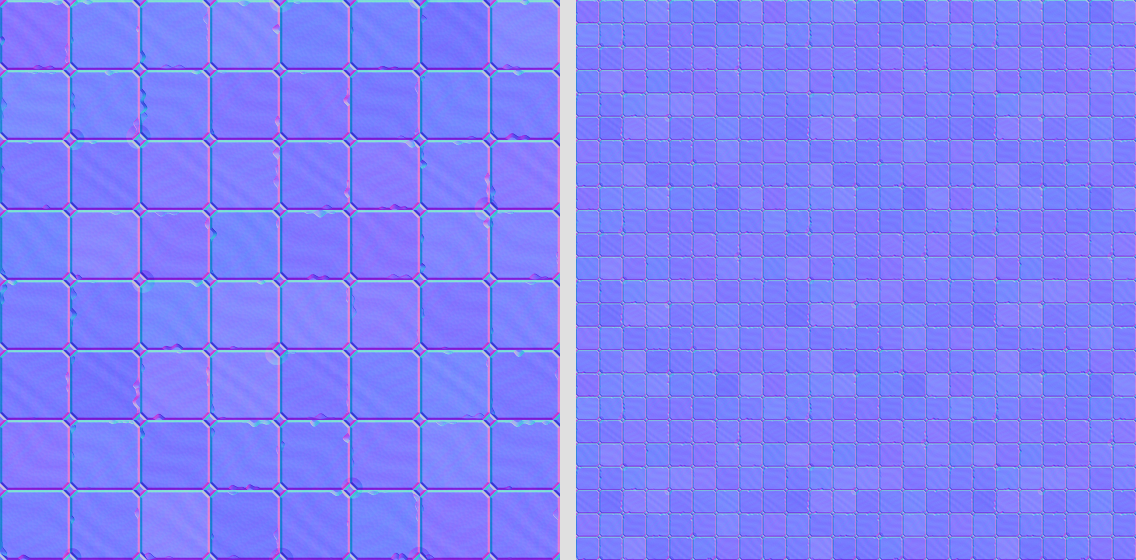
Left: one tile. Right: repeated 3 by 3.
Reproduce this texture map procedurally as a WebGL 2 fragment shader.

```glsl
#version 300 es
precision highp float;

uniform vec2 u_resolution;
out vec4 fragColor;

// Layout, in units of one tile
const float TILES = 8.0;
const float GROOVE = 0.003;        // half width of the joint floor
const float BEVEL = 0.028;         // width of each bevelled edge
const float BEVEL_SLOPE = 1.25;
const float CORNER_CUT = 0.10;     // half diagonal of the corner stud
const float SAMPLE_STEP = 0.008;   // spacing of the height samples

// Wear and surface variation
const float CHIP_CHANCE = 0.36;
const float CHIP_LIP = 0.005;
const float SCOOP_CHANCE = 0.14;
const float SCOOP_DEPTH = 0.03;
const float TILT = 0.17;
const float GRAIN_CELLS = 20.0;
const float GRAIN_SLOPE = 0.035;
const float RIPPLE = 0.0022;

const float TAU = 6.2831853;
const float DIAGONAL = 0.7071;

vec4 hash4(vec2 p) {
    vec4 q = fract((p + 17.3).xyxy * vec4(0.1031, 0.1030, 0.0973, 0.1099));
    q += dot(q, q.wzxy + 33.33);
    return fract((q.xxyz + q.yzzw) * q.zywx);
}

// Distance to the nearest feature point, wrapping at the given period
float cellular(vec2 p, float period) {
    vec2 cell = floor(p);
    float nearest = 2.0;
    for (int y = -1; y <= 1; y++) {
        for (int x = -1; x <= 1; x++) {
            vec2 neighbour = cell + vec2(x, y);
            vec2 point = neighbour + hash4(mod(neighbour, period)).xy;
            nearest = min(nearest, length(p - point));
        }
    }
    return nearest;
}

// Depth removed by one chip; inset is the distance from the tile side
float chipCut(vec2 seed, float along, float inset) {
    vec4 r = hash4(seed);
    if (r.w > CHIP_CHANCE) return 0.0;
    float u = (along - (r.x - 0.5) * 0.8) / mix(0.08, 0.30, r.y);
    float wobble = 0.75 + 0.25 * sin(along * 30.0 + r.x * 40.0);
    float reach = mix(0.04, 0.11, r.z) * max(1.0 - u * u, 0.0) * wobble - inset;
    float slope = mix(0.08, 0.65, r.w / CHIP_CHANCE);
    return slope * max(reach, 0.0) + CHIP_LIP * smoothstep(0.0, 0.012, reach);
}

// Deepest chip over the four sides of a tile
float tileWear(vec2 q, vec2 id) {
    float cut = 0.0;
    for (int side = 0; side < 4; side++) {
        for (int k = 0; k < 2; k++) {
            vec2 seed = id + TILES * vec2(side, k);
            cut = max(cut, chipCut(seed, q.y, 0.5 - q.x));
        }
        q = vec2(-q.y, q.x);
    }
    return cut;
}

// Shallow round hollow around some of the corners
float cornerScoop(vec2 p) {
    vec2 corner = floor(p + 0.5);
    vec4 r = hash4(mod(corner, TILES) + 71.0);
    vec2 offset = (p - corner - (r.xy - 0.5) * 0.12) / mix(0.11, 0.18, r.z);
    return step(r.w, SCOOP_CHANCE) * SCOOP_DEPTH * max(1.0 - dot(offset, offset), 0.0);
}

float ripples(vec2 p) {
    vec2 w = p * TAU / TILES;
    float bend = sin(w.x * 5.0 + 2.0 * sin(w.y * 3.0));
    return sin(w.x * 11.0 + w.y * 17.0 + 2.0 * bend)
         + 0.5 * sin(w.x * 29.0 - w.y * 23.0 + 3.0 * bend);
}

float surfaceHeight(vec2 p) {
    vec2 q = fract(p) - 0.5;
    vec2 a = abs(q);
    float cornerSpan = 1.0 - a.x - a.y;

    // Tile with cut corners, lowered by its chips
    float side = 0.5 - max(a.x, a.y) - GROOVE;
    float chamfer = (cornerSpan - CORNER_CUT) * DIAGONAL - GROOVE;
    float tile = clamp(min(side, chamfer), 0.0, BEVEL) * BEVEL_SLOPE;
    tile = min(tile, BEVEL * BEVEL_SLOPE - tileWear(q, mod(floor(p), TILES)));

    // Diamond stud in the corner
    float studInset = (CORNER_CUT - cornerSpan) * DIAGONAL - GROOVE;
    float stud = clamp(studInset, 0.0, BEVEL) * BEVEL_SLOPE;

    float grain = cellular(p * GRAIN_CELLS, TILES * GRAIN_CELLS);
    return max(max(tile, stud), 0.0) - cornerScoop(p)
         + grain * GRAIN_SLOPE / GRAIN_CELLS + RIPPLE * ripples(p);
}

void main() {
    vec2 p = gl_FragCoord.xy / u_resolution * TILES;
    vec2 e = vec2(SAMPLE_STEP, 0.0);
    vec2 gradient = vec2(surfaceHeight(p + e.xy) - surfaceHeight(p - e.xy),
                         surfaceHeight(p + e.yx) - surfaceHeight(p - e.yx)) / (2.0 * SAMPLE_STEP);

    // Each tile leans a little its own way
    vec2 lean = (hash4(mod(floor(p), TILES) + 131.0).xy - 0.5) * TILT;
    vec3 normal = normalize(vec3(lean - gradient, 1.0));
    fragColor = vec4(normal * 0.5 + 0.5, 1.0);
}
```
